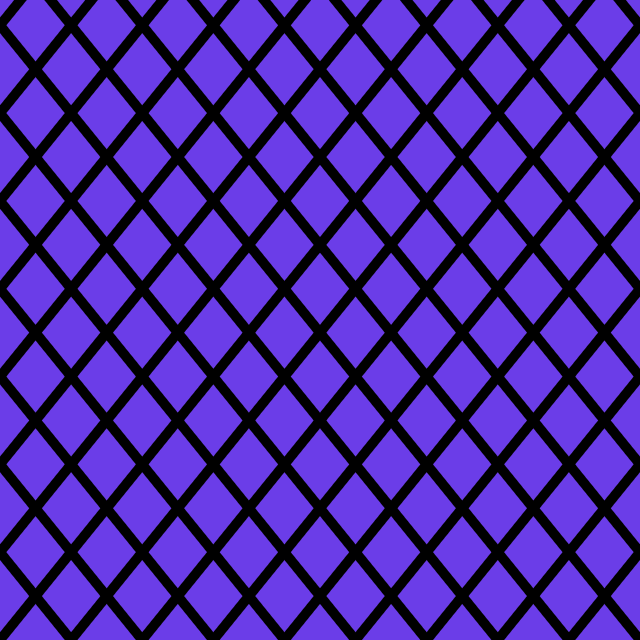
Give the GLSL for this pattern, as a WebGL 1 fragment shader.

```glsl
precision highp float;

uniform vec2 u_resolution;

const vec3 FILL_COLOR = vec3(0.42, 0.24, 0.91);
const vec3 LINE_COLOR = vec3(0.0);
const float REPEATS_ACROSS = 9.0;
const float LINE_ANGLE = 51.0;    // degrees from horizontal
const float LINE_WIDTH = 0.0154;  // fraction of the canvas

// Coverage of evenly spaced parallel lines with the given unit normal.
float stripes(vec2 p, vec2 normal, float spacing, float pixel) {
  float offset = dot(p, normal) / spacing;
  float dist = abs(fract(offset + 0.5) - 0.5) * spacing;
  return clamp(0.5 + (0.5 * LINE_WIDTH - dist) / pixel, 0.0, 1.0);
}

void main() {
  float size = min(u_resolution.x, u_resolution.y);
  vec2 p = gl_FragCoord.xy / size;
  float pixel = 1.0 / size;

  // Two mirrored line families cross at the origin and form the diamonds.
  float angle = radians(LINE_ANGLE);
  vec2 normal = vec2(sin(angle), cos(angle));
  float spacing = normal.x / REPEATS_ACROSS;
  float falling = stripes(p, normal, spacing, pixel);
  float rising = stripes(p, normal * vec2(1.0, -1.0), spacing, pixel);

  float lattice = 1.0 - (1.0 - falling) * (1.0 - rising);
  gl_FragColor = vec4(mix(FILL_COLOR, LINE_COLOR, lattice), 1.0);
}
```
